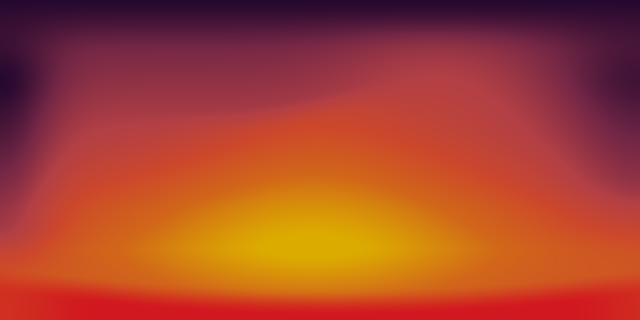
Write a WebGL 2 fragment shader that draws this background.

```glsl
#version 300 es
precision highp float;

#define NIGHT vec3(0.14, 0.03, 0.18)
#define PLUM vec3(0.45, 0.15, 0.27)
#define ROSE vec3(0.70, 0.25, 0.27)
#define VERMILION vec3(0.80, 0.28, 0.17)
#define ORANGE vec3(0.82, 0.40, 0.10)
#define GOLD vec3(0.86, 0.67, 0.00)
#define RED vec3(0.82, 0.09, 0.12)
#define GLOW_CENTER vec2(0.485, 0.26)
#define GLOW_STRENGTH 1.8
#define LOBE_CENTER vec2(0.68, 0.76)

uniform vec2 u_resolution;
out vec4 fragColor;

float bell(float d) {
    return exp(-d * d);
}

// Colour ramp from night sky (0) to the hottest glow (5)
vec3 heatColor(float heat) {
    vec3 color = mix(NIGHT, PLUM, clamp(heat, 0.0, 1.0));
    color = mix(color, ROSE, clamp(heat - 1.0, 0.0, 1.0));
    color = mix(color, VERMILION, clamp(heat - 2.0, 0.0, 1.0));
    color = mix(color, ORANGE, clamp(heat - 3.0, 0.0, 1.0));
    return mix(color, GOLD, clamp(heat - 4.0, 0.0, 1.0));
}

// Warmth that grows downward from the top edge
float skyHeat(float depth) {
    return 0.5 * smoothstep(0.0, 0.18, depth) + 3.7 * min(depth, 0.78);
}

// Central glow, narrowing upward and cut by a curved crease
float glowHeat(vec2 p) {
    vec2 d = p - GLOW_CENTER;
    float width = max(0.30 - 0.5 * max(p.y - 0.35, 0.0), 0.12);
    float height = d.y > 0.0 ? 0.43 : 0.20;
    float crease = 0.61 + 0.09 * smoothstep(0.35, 0.66, p.x);
    float below = 1.0 - smoothstep(crease - 0.03, crease + 0.06, p.y);
    return GLOW_STRENGTH * bell(d.x / width) * bell(d.y / height) * below;
}

// Cool shadows along both sides
float sideShade(vec2 p) {
    float left = 1.5 * bell(p.x / 0.085) * smoothstep(0.1, 0.3, p.y);
    float right = 1.15 * bell((1.0 - p.x) / 0.13) * smoothstep(0.15, 0.45, p.y);
    return (left + right) * smoothstep(0.0, 0.3, 1.0 - p.y);
}

// Red band on the floor, lifted toward the corners
float floorBand(vec2 p) {
    float offset = p.x - 0.52;
    float edge = 0.06 + 0.28 * offset * offset;
    float strength = 1.0 - 0.4 * smoothstep(0.36, 0.52, abs(offset));
    return strength * (1.0 - smoothstep(edge - 0.05, edge + 0.04, p.y));
}

void main() {
    vec2 p = gl_FragCoord.xy / u_resolution;

    vec2 lobe = (p - LOBE_CENTER) / vec2(0.16, 0.20);
    float heat = skyHeat(1.0 - p.y) + glowHeat(p) - sideShade(p);
    heat += 0.6 * exp(-dot(lobe, lobe)) * smoothstep(0.0, 0.15, 1.0 - p.y);

    vec3 color = mix(heatColor(heat), RED, floorBand(p));
    fragColor = vec4(color, 1.0);
}
```
